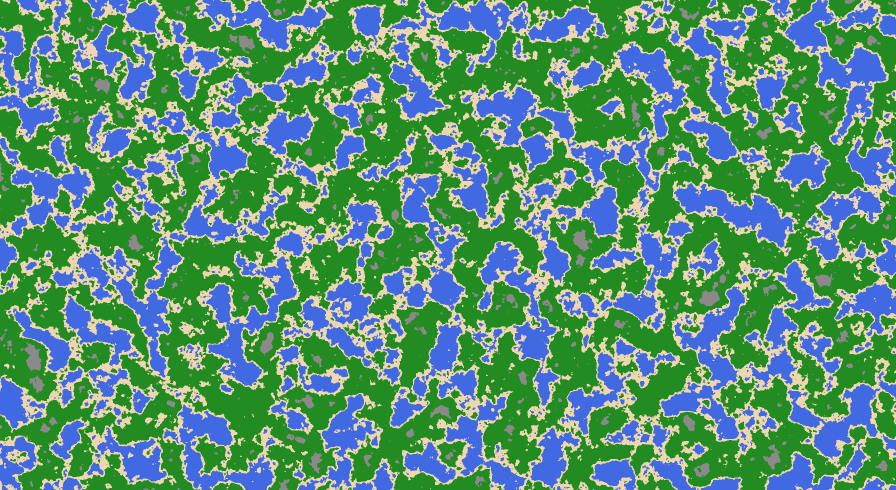
Give the GLSL for this texture, as a WebGL 2 fragment shader.

```glsl
#version 300 es
precision highp float;

uniform vec2 u_resolution;
out vec4 fragColor;

vec3 hash3(vec2 cell) {
    vec3 q = fract(cell.xyx * vec3(0.1031, 0.1030, 0.0973));
    q += dot(q, q.yxz + 33.33);
    return fract((q.xxy + q.yzz) * q.zyx);
}

// Cellular noise: each jittered point adds a slope in a random direction
float cellSlopes(vec2 p) {
    vec2 cell = floor(p);
    float sum = 0.0;
    for (int y = -1; y <= 1; y++) {
        for (int x = -1; x <= 1; x++) {
            vec2 id = cell + vec2(x, y);
            vec3 rnd = hash3(id);
            vec2 d = p - id - rnd.xy;
            float falloff = max(0.0, 1.0 - dot(d, d));
            float angle = 6.2832 * rnd.z;
            sum += dot(d, vec2(cos(angle), sin(angle))) * falloff * falloff;
        }
    }
    return sum;
}

// Layered height, scaled to unit deviation
float terrainHeight(vec2 p) {
    float height = 0.0;
    float amplitude = 3.65;
    p *= 16.0;
    for (int octave = 0; octave < 5; octave++) {
        height += amplitude * cellSlopes(p + 37.4);
        p = p * 2.0 + vec2(17.3, 41.7);
        amplitude *= 0.55;
    }
    return height;
}

vec3 landColor(float height) {
    vec3 water = vec3(0.255, 0.412, 0.882);
    vec3 sand = vec3(0.933, 0.839, 0.686);
    vec3 forest = vec3(0.133, 0.545, 0.133);
    vec3 rock = vec3(0.545, 0.537, 0.537);
    vec3 color = mix(water, sand, smoothstep(-0.62, -0.56, height));
    color = mix(color, forest, smoothstep(-0.04, 0.02, height));
    return mix(color, rock, smoothstep(1.94, 2.0, height));
}

void main() {
    // Four samples per pixel soften the coastlines
    vec3 color = vec3(0.0);
    for (int i = 0; i < 4; i++) {
        vec2 offset = vec2(i % 2, i / 2) * 0.5 - 0.25;
        vec2 p = (gl_FragCoord.xy + offset) / u_resolution.y;
        color += 0.25 * landColor(terrainHeight(p));
    }
    fragColor = vec4(color, 1.0);
}
```
